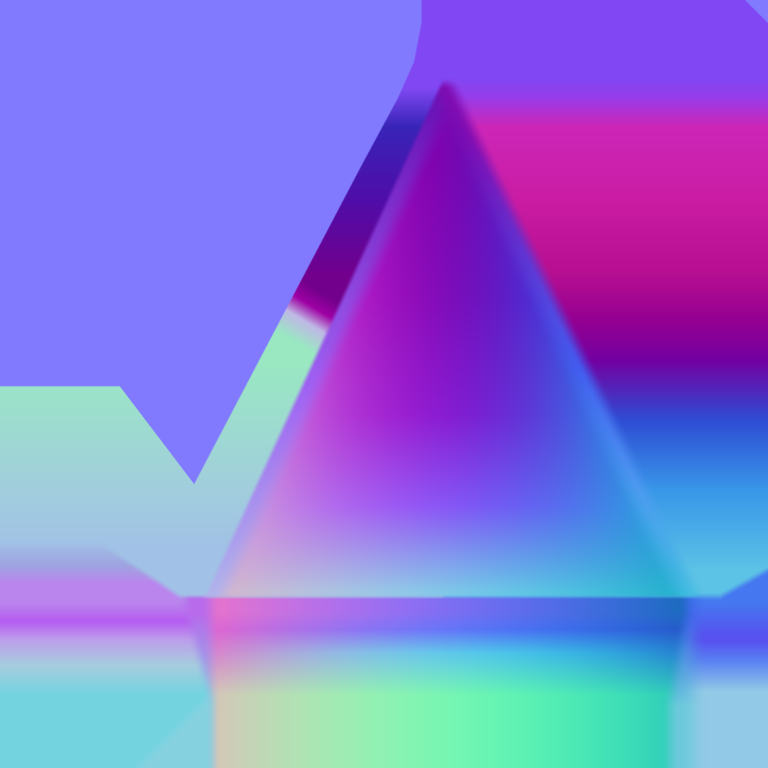
A WebGL 2 fragment shader for this texture map:

```glsl
#version 300 es
precision highp float;
// A normal-map style sheet: a bevelled triangle standing on a rounded block,
// framed by banded side panels and a flat notched area. Each panel is a chain
// of linear colour bands, and the shapes are cut out with soft half-planes.
uniform vec2 u_resolution;
out vec4 fragColor;

const vec3 FLAT = vec3(.505, .48, 1.);
const vec3 VIOLET = vec3(.50, .28, .95);
const float BASE_Y = .777;
const vec2 APEX = vec2(.577, .104);

float ramp(float a, float b, float t) { return clamp((t - a) / (b - a), 0., 1.); }

// Anti-aliased or blurred coverage of a signed distance
float cover(float d, float blur) { return smoothstep(-blur, blur, d); }

// Blend on to the next colour band
void band(inout vec3 c, float t, float a, float b, vec3 next) { c = mix(c, next, ramp(a, b, t)); }

// Smooth quadratic sweep through three colours
vec3 sweep(vec3 a, vec3 b, vec3 c, float s) {
  return a * (1. - s) * (1. - 2. * s) + b * 4. * s * (1. - s) + c * s * (2. * s - 1.);
}

vec3 leftPanel(vec2 p) {
  float tilted = p.y - .6 * (p.x - .40);
  vec3 c = VIOLET;
  band(c, p.y, .115, .165, vec3(.22, .14, .72));
  band(c, p.y, .165, .26, vec3(.31, .05, .66));
  band(c, p.y, .26, .36, vec3(.45, .0, .55));
  band(c, tilted, .37, .395, vec3(.62, .0, .64));
  band(c, tilted, .395, .42, vec3(.75, .72, .90));
  band(c, tilted, .42, .455, vec3(.60, .91, .76));
  band(c, p.y, .47, .63, vec3(.63, .81, .86));
  band(c, p.y, .63, .71, vec3(.63, .76, .90));
  // Lower bands, cut by a diagonal crease
  vec3 low = vec3(.63, .76, .90);
  band(low, p.y, .705, .736, vec3(.62, .64, .88));
  band(low, p.y, .736, .76, vec3(.73, .52, .93));
  band(low, p.y, .785, .807, vec3(.71, .37, .94));
  band(low, p.y, .81, .833, vec3(.74, .62, .92));
  band(low, p.y, .833, .866, vec3(.65, .80, .87));
  band(low, p.y, .866, .905, vec3(.45, .83, .88));
  low = mix(low, vec3(.52, .82, .88), cover(p.x + p.y - 1.178, .012));
  return mix(c, low, cover(p.y - .707 - .675 * max(p.x - .13, 0.), .006));
}

vec3 rightPanel(vec2 p) {
  vec3 c = VIOLET;
  band(c, p.y, .10, .125, vec3(.58, .24, .92));
  band(c, p.y, .125, .165, vec3(.80, .15, .72));
  band(c, p.y, .165, .26, vec3(.79, .11, .64));
  band(c, p.y, .26, .352, vec3(.72, .06, .57));
  band(c, p.y, .352, .417, vec3(.58, .0, .57));
  band(c, p.y, .417, .469, vec3(.45, .0, .63));
  band(c, p.y, .469, .547, vec3(.18, .30, .83));
  band(c, p.y, .547, .638, vec3(.22, .59, .91));
  band(c, p.y, .638, .742, vec3(.36, .76, .90));
  vec3 low = vec3(.27, .47, .94);
  band(low, p.y, .785, .827, vec3(.34, .32, .94));
  band(low, p.y, .835, .86, vec3(.35, .50, .95));
  band(low, p.y, .86, .90, vec3(.57, .79, .90));
  return mix(c, low, cover(p.y - BASE_Y + .56 * max(p.x - .9375, 0.), .006));
}

// Block under the triangle, with a lit or shaded fringe on both sides
vec3 addBlock(vec3 c, vec2 p) {
  float s = ramp(.28, .88, p.x), below = cover(p.y - BASE_Y, .004);
  vec3 body = sweep(vec3(.90, .45, .80), vec3(.50, .43, .95), vec3(.12, .42, .76), s);
  band(body, p.y, .797, .82, sweep(vec3(.87, .40, .82), vec3(.40, .46, .97), vec3(.15, .36, .80), s));
  band(body, p.y, .82, .85, sweep(vec3(.85, .52, .80), vec3(.38, .78, .92), vec3(.15, .52, .82), s));
  band(body, p.y, .85, .905, sweep(vec3(.83, .78, .72), vec3(.47, .96, .70), vec3(.18, .80, .73), s));
  float fall = ramp(.80, .92, p.y);
  vec3 leftFringe = mix(vec3(.72, .42, .92), vec3(.52, .77, .91), fall);
  vec3 rightFringe = mix(vec3(.22, .40, .90), vec3(.42, .79, .86), fall);
  float leftX = mix(.228, .265, ramp(BASE_Y, .911, p.y));
  float rightX = mix(.895, .872, fall);
  vec3 fringe = mix(leftFringe, rightFringe, step(.5, p.x));
  float wide = smoothstep(leftX, leftX + .02, p.x) * (1. - smoothstep(.885, .92, p.x));
  float inner = smoothstep(.262, .288, p.x) * (1. - cover(p.x - rightX, .012));
  return mix(c, mix(fringe, body, inner), wide * below);
}

// Triangle face, with bevels along the two slanted sides
vec3 addTriangle(vec3 c, vec2 p) {
  float drop = p.y - APEX.y, xl = APEX.x - .46 * drop, xr = APEX.x + .478 * drop;
  float dl = (p.x - xl) * .908, dr = (xr - p.x) * .902;
  float s = clamp((p.x - xl) / max(xr - xl, .01), 0., 1.);
  vec3 face = sweep(vec3(.52, .0, .70), vec3(.48, .02, .69), vec3(.40, .05, .72), s);
  band(face, p.y, .20, .39, sweep(vec3(.72, .15, .81), vec3(.50, .05, .73), vec3(.27, .22, .86), s));
  band(face, p.y, .39, .54, sweep(vec3(.78, .41, .87), vec3(.53, .11, .82), vec3(.20, .48, .90), s));
  band(face, p.y, .54, .66, sweep(vec3(.80, .60, .86), vec3(.53, .34, .96), vec3(.17, .62, .87), s));
  band(face, p.y, .66, .77, sweep(vec3(.85, .70, .79), vec3(.50, .78, .91), vec3(.12, .68, .79), s));
  vec3 leftBevel = mix(vec3(.42, .08, .72), vec3(.62, .38, .95), ramp(.15, .50, p.y));
  band(leftBevel, p.y, .50, .77, vec3(.69, .70, .92));
  vec3 rightBevel = mix(vec3(.50, .05, .70), vec3(.26, .36, .94), ramp(.18, .48, p.y));
  band(rightBevel, p.y, .48, .64, vec3(.30, .61, .94));
  band(rightBevel, p.y, .64, .77, vec3(.25, .73, .88));
  face = mix(leftBevel, face, smoothstep(.006, .034, dl));
  face = mix(rightBevel, face, smoothstep(-.002, .028, dr));
  float inside = cover(dl, .004) * cover(dr + .008, .011) * cover(BASE_Y - p.y, .004);
  return mix(c, face, inside * smoothstep(-.004, .012, drop));
}

// Flat area with a bent right side and a V-shaped notch, plus a clipped corner
vec3 addFlat(vec3 c, vec2 p) {
  float side = .549 - .010 * ramp(.029, .081, p.y) - .021 * ramp(.081, .128, p.y)
             - .047 * ramp(.128, .215, p.y) - .218 * ramp(.215, .63, p.y);
  float bottom = .503 + 1.315 * max(p.x - .156, 0.);
  float area = cover(side - p.x, .0015) * cover(bottom - p.y, .0015);
  return mix(c, FLAT, max(area, cover(p.x - p.y - .970, .0015)));
}

void main() {
  vec2 p = gl_FragCoord.xy / u_resolution;
  p.y = 1. - p.y; // measured down from the top edge
  vec3 c = mix(leftPanel(p), rightPanel(p), cover(p.x - APEX.x, .002));
  c = addTriangle(addBlock(c, p), p);
  fragColor = vec4(clamp(addFlat(c, p), 0., 1.), 1.);
}
```
